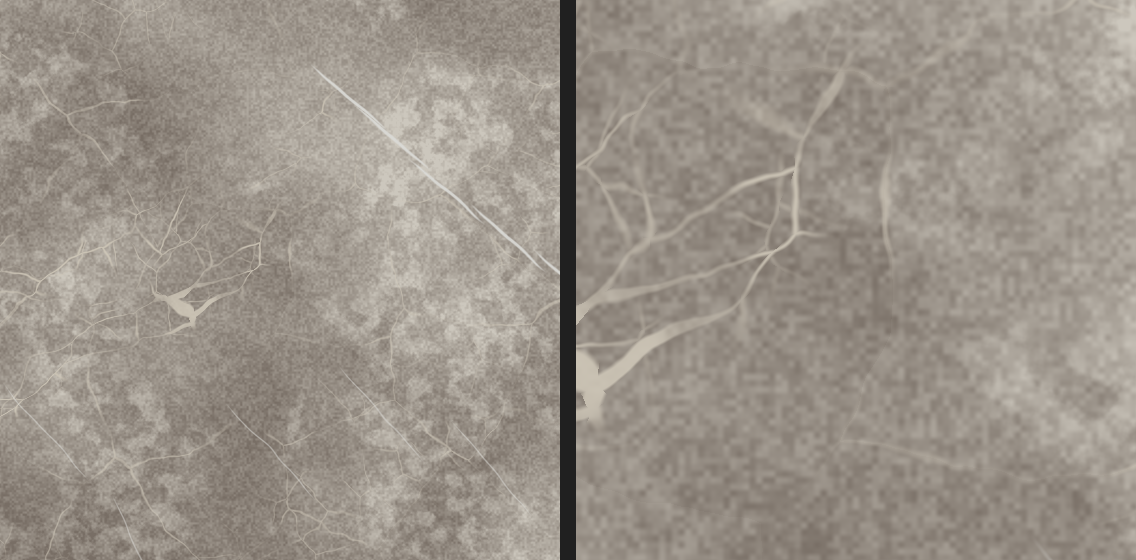
Left: the whole. Right: its middle third, enlarged.
Write a WebGL 1 fragment shader that draws this texture.

```glsl
precision highp float;
// Taupe marble: cloudy, grainy stone crossed by a diagonal band of cream veins.
// Veins are borders of warped Voronoi cells, thickened and faded by noise;
// thin white fractures are tapered segments running down to the right.
uniform vec2 u_resolution;

#define DARK_STONE vec3(0.455, 0.415, 0.380)
#define PALE_STONE vec3(0.800, 0.780, 0.740)
#define VEIN_CREAM vec3(0.815, 0.785, 0.725)
#define FRACTURE_WHITE vec3(0.860, 0.860, 0.845)
#define BASE_TONE 0.25
#define CLOUD_CONTRAST 0.95
#define GRAIN_CONTRAST 0.32
#define CRUMB_CONTRAST 0.30
#define WARP 0.085
#define VEIN_WIDTH 0.0009
#define SOFTNESS 0.0017

float hash(vec2 p) {
  vec3 q = fract(p.xyx * 0.1031);
  q += dot(q, q.yzx + 33.33);
  return fract((q.x + q.y) * q.z);
}

vec2 hash2(vec2 p) {
  return vec2(hash(p), hash(p + 57.3));
}

float noise(vec2 p) {
  vec2 i = floor(p), f = fract(p);
  f = f * f * (3.0 - 2.0 * f);
  return mix(mix(hash(i), hash(i + vec2(1, 0)), f.x),
             mix(hash(i + vec2(0, 1)), hash(i + vec2(1, 1)), f.x), f.y);
}

float fbm(vec2 p) {
  float sum = 0.0, amp = 0.52;
  for (int i = 0; i < 5; i++) {
    sum += amp * noise(p);
    p = mat2(1.6, 1.2, -1.2, 1.6) * p + 11.7;
    amp *= 0.5;
  }
  return sum;
}

// Voronoi: x = distance to the nearest border, y = random value of the cell
vec2 cells(vec2 p) {
  vec2 home = floor(p), f = fract(p);
  vec2 nearest = vec2(8.0), second = vec2(8.0);
  float id = 0.0;
  for (int j = -1; j <= 1; j++) {
    for (int i = -1; i <= 1; i++) {
      vec2 g = vec2(float(i), float(j));
      vec2 r = g + hash2(home + g) - f;
      float d = dot(r, r);
      if (d < dot(nearest, nearest)) {
        second = nearest;
        nearest = r;
        id = hash(home + g + 7.0);
      } else if (d < dot(second, second)) {
        second = r;
      }
    }
  }
  return vec2(dot(0.5 * (nearest + second), normalize(second - nearest)), id);
}

// Soft coverage of a line of half width w at distance d
float cover(float d, float w) {
  float soft = max(SOFTNESS, 1.0 / u_resolution.y);
  return 1.0 - smoothstep(max(w - soft, 0.0), w + soft, d);
}

// Tapered straight fracture from a along the vector span
float fracture(vec2 p, vec2 a, vec2 span, float w) {
  float h = clamp(dot(p - a, span) / dot(span, span), 0.0, 1.0);
  float taper = 4.0 * h * (1.0 - h);
  return cover(length(p - a - span * h), w * taper) * smoothstep(0.0, 0.6, taper);
}

float bell(float d, float w) {
  return exp(-d * d / (w * w));
}

void main() {
  vec2 p = gl_FragCoord.xy / u_resolution.y;
  vec2 warped = p + WARP * (vec2(fbm(p * 6.0), fbm(p * 6.0 + 31.0)) - 0.5);

  // Main vein band, steeper past the bend, and a weaker fork on the left
  float bend = max(warped.x - 0.44, 0.0);
  float bandGap = (warped.y - 0.28 - 0.62 * warped.x - 1.3 * bend) / (1.2 + 3.0 * min(bend, 0.25));
  float band = bell(bandGap, 0.05) * (1.0 - smoothstep(0.52, 0.68, p.x));
  float fork = bell(warped.y - 0.47 - 0.42 * warped.x, 0.055) * (1.0 - smoothstep(0.32, 0.48, p.x));
  float veined = max(band, 0.75 * fork);

  // Stone: regional light, clouds, angular blocks, crumbs and grain
  vec2 block = cells(warped * 4.5 + 2.0);
  float patches = fbm(p * 5.0 + 4.0);
  float tone = BASE_TONE + 0.20 * smoothstep(0.1, 0.95, dot(p, vec2(0.75, 0.45)));
  tone += 0.12 * bell(length(p - vec2(0.68, 0.82)), 0.16) + 0.08 * bell(length(p - vec2(0.74, 0.54)), 0.14);
  tone += CLOUD_CONTRAST * (fbm(warped * 4.0 + 17.0) - 0.5) + 0.10 * (block.y - 0.5);
  tone += CRUMB_CONTRAST * smoothstep(0.42, 0.66, fbm(p * 42.0)) * smoothstep(0.44, 0.64, patches);
  tone += GRAIN_CONTRAST * (noise(p * 260.0) - 0.5) + 0.16 * (noise(p * 110.0 + 5.0) - 0.5);
  vec3 color = mix(DARK_STONE, PALE_STONE, clamp(tone, 0.04, 1.0));

  // Vein nets: stretched shards in the band, a fine web, and long block borders
  vec2 shardSpace = vec2(dot(warped, vec2(0.85, 0.53)) * 10.0, dot(warped, vec2(-0.53, 0.85)) * 19.0);
  float swell = smoothstep(0.52, 0.85, noise(p * 13.0 + 9.0));
  float shards = cover(cells(shardSpace).x / 15.0, VEIN_WIDTH + 0.0075 * swell * veined);
  float web = cover(cells(warped * 14.0 + 40.0).x / 14.0, VEIN_WIDTH * 0.7);
  float borders = cover(block.x / 4.5, VEIN_WIDTH + 0.0015 * swell);
  float broken = smoothstep(0.3, 0.65, noise(p * 22.0 + 3.0));
  float vein = shards * smoothstep(0.15, 0.7, veined) * (0.45 + 0.5 * broken);
  vein = max(vein, web * (0.4 * veined + 0.5 * smoothstep(0.48, 0.66, fbm(p * 4.0 + 60.0))) * broken);
  vein = max(vein, borders * (0.12 + 0.5 * broken) * smoothstep(0.3, 0.6, patches));
  color = mix(color, VEIN_CREAM, vein * 0.9);

  // Fractures: a bright broken chain at upper right, faint ones scattered
  vec2 shaken = p + 0.006 * (vec2(noise(p * 25.0), noise(p * 25.0 + 8.0)) - 0.5);
  float white = 0.0;
  for (int i = 0; i < 5; i++) {
    float n = float(i);
    vec2 start = vec2(0.54, 0.91) + n * vec2(0.1, -0.088) + 0.05 * (hash2(vec2(n, 3.0)) - 0.5);
    white = max(white, 0.9 * fracture(shaken, start, vec2(0.145, -0.125), 0.0028));
    vec2 origin = vec2(n * 0.2, 0.1 + 0.4 * hash(vec2(n, 19.0)));
    vec2 span = vec2(0.07 + 0.12 * hash(vec2(n, 29.0)), -0.18);
    white = max(white, 0.5 * fracture(shaken, origin, span, 0.0008));
  }
  color = mix(color, FRACTURE_WHITE, white);
  gl_FragColor = vec4(color, 1.0);
}
```
